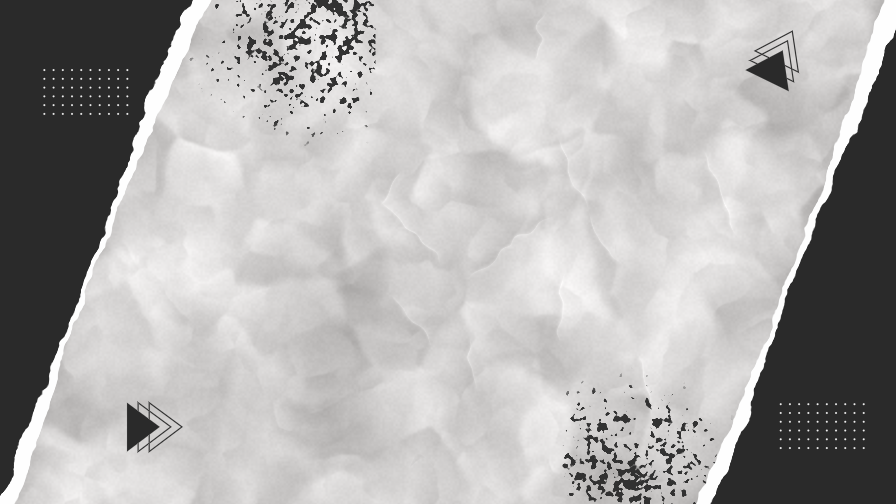
This background is drawn by a Shadertoy shader. Its source:

```glsl
// A diagonal sheet of crumpled paper with white torn edges on a charcoal ground.
// Creases come from blended tilted cells and a few folds; ink spatter is thresholded
// noise, while dot grids and triangles are drawn as distance functions.

const vec3 CHARCOAL = vec3(0.163);
const vec3 PAPER = vec3(0.848, 0.841, 0.838);
const vec3 TORN_WHITE = vec3(0.995);

// Long folds: start xy, end xy
const vec4 FOLDS[11] = vec4[11](
    vec4(1.100, 0.745, 1.169, 0.572), vec4(1.165, 0.582, 1.229, 0.470),
    vec4(1.389, 0.710, 1.463, 0.520), vec4(0.748, 0.613, 0.890, 0.460),
    vec4(1.106, 0.583, 0.915, 0.436), vec4(0.775, 0.422, 0.861, 0.306),
    vec4(0.801, 0.667, 0.755, 0.590), vec4(0.926, 0.335, 0.949, 0.215),
    vec4(1.273, 0.300, 1.289, 0.170), vec4(1.076, 0.985, 1.060, 0.875),
    vec4(1.123, 0.468, 1.106, 0.306));

float hash(vec2 p) {
    vec3 q = fract(p.xyx * vec3(0.1031, 0.1030, 0.0973));
    q += dot(q, q.yzx + 33.33);
    return fract((q.x + q.y) * q.z);
}

float noise(vec2 p) {
    vec2 i = floor(p), f = fract(p);
    f = f * f * (3.0 - 2.0 * f);
    return mix(mix(hash(i), hash(i + vec2(1, 0)), f.x),
               mix(hash(i + vec2(0, 1)), hash(i + vec2(1, 1)), f.x), f.y);
}

float fbm(vec2 p) {
    float sum = 0.0, amp = 0.5;
    for (int i = 0; i < 4; i++) {
        sum += amp * noise(p);
        p = mat2(1.6, 1.2, -1.2, 1.6) * p + 7.3;
        amp *= 0.5;
    }
    return sum / 0.9375;
}

float cover(float d, float px) { return smoothstep(0.7 * px, -0.7 * px, d); }

// Shade of randomly tilted facets, softly joined
float facets(vec2 p) {
    vec2 cell = floor(p);
    float sum = 0.0, total = 0.0;
    for (int y = -1; y <= 1; y++)
    for (int x = -1; x <= 1; x++) {
        vec2 id = cell + vec2(x, y);
        vec2 r = p - id - vec2(hash(id), hash(id + 41.7));
        float angle = 6.283 * hash(id + 83.1);
        float w = exp(-16.0 * dot(r, r));
        sum += w * dot(r, vec2(cos(angle), sin(angle)));
        total += w;
    }
    return sum / max(total, 1e-6);
}

// Light and dark flanks of one fold with a bright crest
float foldShade(vec2 p, vec2 a, vec2 b) {
    vec2 dir = b - a, r = p - a;
    float h = dot(r, dir) / dot(dir, dir);
    float s = (dir.x * r.y - dir.y * r.x) / length(dir);
    float taper = smoothstep(0.0, 0.25, h) * smoothstep(1.0, 0.75, h);
    float flank = 0.055 * s / (abs(s) + 0.003) * exp(-abs(s) / 0.022);
    return taper * (flank + 0.07 * exp(-abs(s) / 0.0025));
}

vec3 paperColor(vec2 p) {
    vec2 warp = vec2(fbm(p * 5.0), fbm(p * 5.0 + 31.0)) - 0.5;
    vec2 q = p + 0.12 * warp;
    float shade = 0.11 * facets(q * 4.2) + 0.08 * facets(q * 8.5 + 13.0);
    shade += 0.04 * facets(q * 19.0 + 29.0) + 0.09 * (fbm(p * 2.6 + 5.0) - 0.5);
    vec2 wavy = p + 0.018 * (vec2(noise(p * 38.0), noise(p * 38.0 + 17.0)) - 0.5);
    for (int i = 0; i < 11; i++) shade += foldShade(wavy, FOLDS[i].xy, FOLDS[i].zw);
    shade += 0.025 * (noise(p * 230.0) - 0.5) + 0.025 * (fbm(p * 45.0) - 0.5);
    return PAPER + shade * vec3(1.0, 1.01, 1.02);
}

// Ink specks, dense near the centre
float spatter(vec2 p, vec2 centre, vec2 radius) {
    float d = length((p - centre) / radius);
    float grain = 0.6 * noise(p * 95.0) + 0.4 * noise(mat2(0.8, 0.6, -0.6, 0.8) * p * 190.0);
    float limit = 0.49 + 0.33 * d + 0.22 * (fbm(p * 22.0) - 0.5);
    return smoothstep(limit - 0.03, limit + 0.04, grain) * smoothstep(1.15, 0.85, d);
}

float dotGrid(vec2 p, vec2 corner) {
    vec2 pitch = vec2(0.0183, 0.0174);
    vec2 id = clamp(round((p - corner) / pitch), vec2(0), vec2(9, 5));
    return length(p - corner - id * pitch) - 0.0019;
}

float edgeSide(vec2 p, vec2 a, vec2 b) {
    vec2 e = normalize(b - a);
    return e.y * (p.x - a.x) - e.x * (p.y - a.y);
}

// Counter-clockwise triangle
float triangle(vec2 p, vec2 a, vec2 b, vec2 c) {
    return max(edgeSide(p, a, b), max(edgeSide(p, b, c), edgeSide(p, c, a)));
}

// One solid triangle followed by two shifted outlines
float triangleTrail(vec2 p, vec2 a, vec2 b, vec2 c, vec2 shift) {
    float d = triangle(p, a, b, c);
    for (float i = 1.0; i < 3.0; i++)
        d = min(d, abs(triangle(p - i * shift, a, b, c)) - 0.0011);
    return d;
}

void mainImage(out vec4 fragColor, in vec2 fragCoord) {
    float px = 1.0 / iResolution.y;
    vec2 p = fragCoord * px;

    // Torn sheet: printed face inside a ragged white rim
    float left = 0.035 + 0.28 * p.y + 0.10 * p.y * p.y;
    float right = 1.382 + 0.44 * p.y - 0.07 * p.y * p.y;
    float rim = 0.011 + 0.028 * smoothstep(0.5, 0.95, p.y) + 0.02 * smoothstep(0.35, 0.1, p.y);
    float ragged = 0.024 * (fbm(p * 21.0) - 0.5);
    float face = max(left - p.x, p.x - right) + ragged;
    float sheet = face - rim * (0.7 + 0.6 * fbm(p * 30.0 + 9.0));

    // Ink is cut off by straight inner borders
    vec3 color = paperColor(p) - 0.04 * exp(min(face, 0.0) / 0.025);
    float ink = spatter(p, vec2(0.62, 0.95), vec2(0.25, 0.23)) * cover(p.x - 0.745, px);
    ink = max(ink, spatter(p, vec2(1.24, 0.06), vec2(0.23, 0.19)) * cover(1.116 - p.x, px));
    color = mix(color, CHARCOAL, 0.95 * ink);

    float marks = triangleTrail(p, vec2(0.252, 0.104), vec2(0.317, 0.153),
                                vec2(0.252, 0.201), vec2(0.022, 0.0));
    marks = min(marks, triangleTrail(p, vec2(1.479, 0.861), vec2(1.565, 0.819),
                                     vec2(1.553, 0.900), vec2(0.0095, 0.019)));
    color = mix(color, CHARCOAL, cover(marks, px));

    // Layer sheet, rim and ground, then the dots
    color = mix(TORN_WHITE, color, cover(face, px));
    color = mix(CHARCOAL, color, cover(sheet, px));
    float dots = min(dotGrid(p, vec2(0.088, 0.774)), dotGrid(p, vec2(1.549, 0.111)));
    color = mix(color, vec3(0.93), cover(dots, px));
    fragColor = vec4(clamp(color, 0.0, 1.0), 1.0);
}
```
